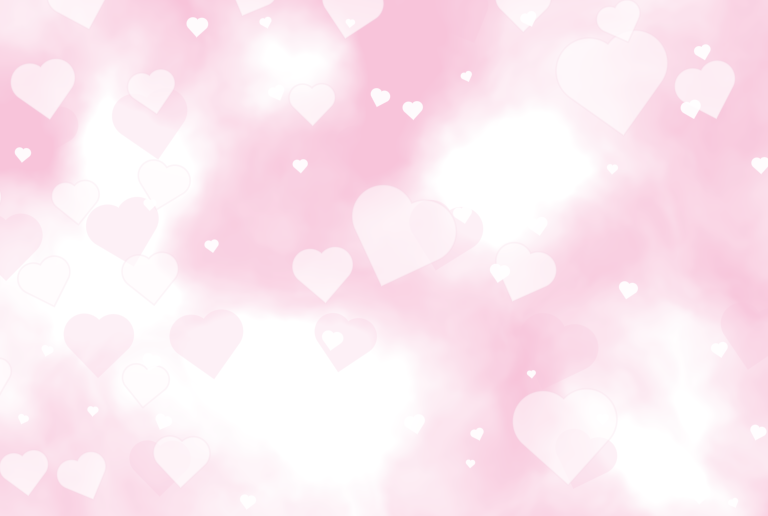
Give the GLSL for this background, as a Shadertoy shader.

```glsl
// Soft pink clouds with white glows and scattered translucent hearts.

float hash(vec2 p) {
    return fract(sin(dot(p, vec2(127.1, 311.7))) * 43758.5453);
}

float noise(vec2 p) {
    vec2 i = floor(p), f = fract(p);
    f = f * f * f * (f * (f * 6.0 - 15.0) + 10.0);
    return mix(mix(hash(i), hash(i + vec2(1, 0)), f.x),
               mix(hash(i + vec2(0, 1)), hash(i + vec2(1, 1)), f.x), f.y);
}

float fbm(vec2 p) {
    float sum = 0.0, amp = 0.53;
    for (int i = 0; i < 5; i++) {
        sum += amp * noise(p);
        p = mat2(1.6, 1.2, -1.2, 1.6) * p + 7.3;
        amp *= 0.48;
    }
    return sum;
}

// Signed distance to a heart about 1.2 wide, centred on the origin
float heartDistance(vec2 p) {
    p = vec2(abs(p.x), p.y + 0.55);
    if (p.x + p.y > 1.0) return length(p - vec2(0.25, 0.75)) - 0.3536;
    float top = length(p - vec2(0, 1));
    float side = length(p - 0.5 * max(p.x + p.y, 0.0));
    return min(top, side) * sign(p.x - p.y);
}

// One scattered layer: x = fill, y = rim, z = height inside the heart.
// The density runs from left to right across the canvas.
vec3 heartLayer(vec2 p, float cell, vec2 sizes, vec2 density, float seed) {
    float row = floor(p.y / cell);
    float shift = hash(vec2(row, seed));
    vec2 id = vec2(floor(p.x / cell + shift), row);
    vec2 centre = (id + 0.5 - vec2(shift, 0)) * cell;

    float chance = mix(density.x, density.y, smoothstep(0.35, 1.0, centre.x));
    if (hash(id + seed) > chance) return vec3(0);

    float size = mix(sizes.x, sizes.y, hash(id + seed + 3.1));
    vec2 jitter = vec2(hash(id + seed + 5.7), hash(id + seed + 9.2)) * 2.0 - 1.0;
    vec2 q = p - centre - jitter * (0.5 * cell - 0.65 * size);

    float angle = (hash(id + seed + 12.4) - 0.5) * 0.8;
    float c = cos(angle), s = sin(angle);
    q = mat2(c, s, -s, c) * q / size;

    float d = heartDistance(q) * size;
    float soft = max(0.0015, 0.8 / iResolution.y);
    float fill = 1.0 - smoothstep(-soft, soft, d);
    float rim = 1.0 - smoothstep(0.0, 2.0 * soft, abs(d));
    return vec3(fill, rim, q.y);
}

// Lay translucent white hearts with a faint pink rim over a colour
vec3 paintHearts(vec3 col, vec3 heart, float opacity) {
    float alpha = opacity * (1.0 - 0.2 * heart.z);
    col = mix(col, vec3(1.0, 0.985, 0.99), clamp(heart.x * alpha, 0.0, 1.0));
    return mix(col, vec3(0.95, 0.82, 0.88), 0.22 * heart.y);
}

void mainImage(out vec4 fragColor, in vec2 fragCoord) {
    vec2 p = fragCoord / iResolution.y;
    float aspect = iResolution.x / iResolution.y;

    // Clouds
    vec2 warp = vec2(fbm(p * 3.5 + 4.0), fbm(p * 3.5 + 31.0)) - 0.5;
    float light = 0.31 + 2.1 * (fbm(p * 2.7 + warp * 0.7 + 17.0) - 0.5);

    // White glows, spread evenly and bent by the clouds
    for (int i = 0; i < 7; i++) {
        float n = float(i);
        vec2 spot = fract(vec2(0.4, 0.92) + n * vec2(0.7549, 0.5698));
        vec2 d = p + warp * 0.3 - spot * vec2(aspect, 1);
        float radius = mix(0.11, 0.17, hash(vec2(n, 2.0)));
        light += 0.95 * exp(-dot(d, d) / (radius * radius));
    }
    light = clamp(light, 0.03, 1.0);
    vec3 col = mix(vec3(0.97, 0.76, 0.85), vec3(1), light);

    // Faint pink hearts deep in the clouds
    vec3 faint = heartLayer(p, 0.21, vec2(0.09, 0.13), vec2(0.4, 0.2), 41.0);
    col = mix(col, vec3(0.97, 0.77, 0.86), 0.25 * faint.x);

    // Large hearts to the right, medium to the left, tiny ones everywhere
    col = paintHearts(col, heartLayer(p, 0.33, vec2(0.16, 0.2), vec2(0.05, 0.6), 11.0), 0.6);
    col = paintHearts(col, heartLayer(p, 0.18, vec2(0.07, 0.11), vec2(0.6, 0.1), 23.0), 0.7);
    vec3 tiny = heartLayer(p, 0.125, vec2(0.014, 0.036), vec2(0.45), 67.0);
    col = mix(col, vec3(1), 0.92 * tiny.x);

    fragColor = vec4(col, 1);
}
```
